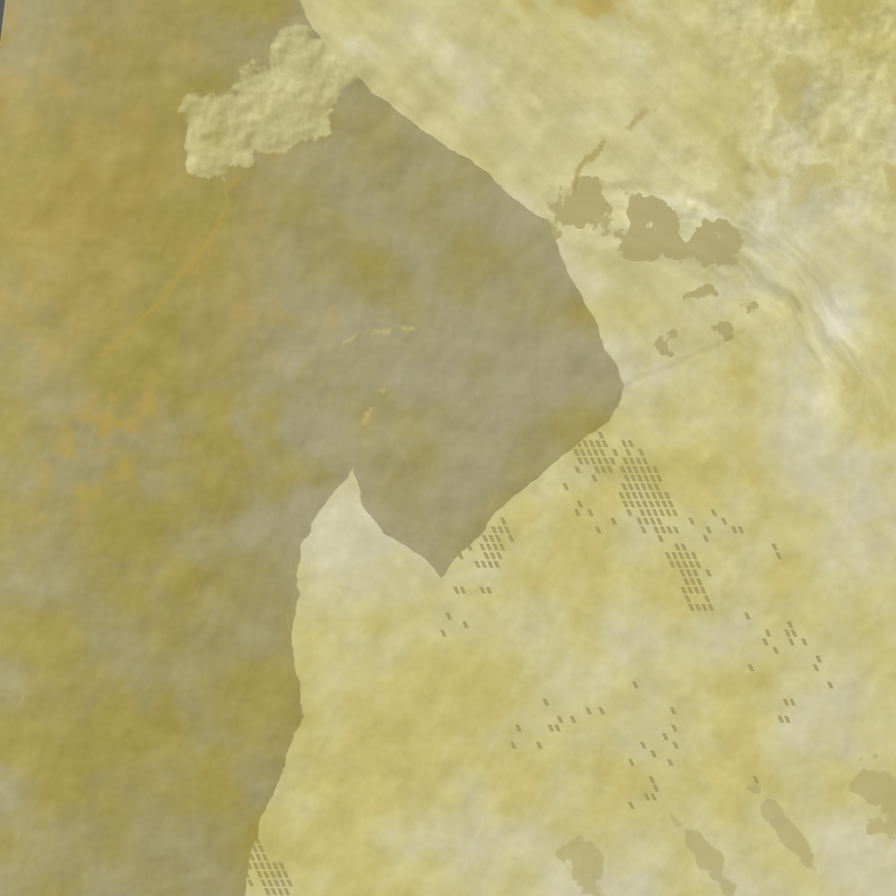
This texture is drawn by a WebGL 1 fragment shader. Its source:

```glsl
precision highp float;
// Weathered pale-yellow rock: a sunlit face cut by a broad cast shadow.
// Ramps over height outline the shadow; value noise gives mottling and relief,
// and a sheared, hashed grid scatters the dashes.
uniform vec2 u_resolution;

const vec3 LIT_WARM = vec3(.77, .725, .455);
const vec3 LIT_BASE = vec3(.785, .755, .535);
const vec3 LIT_PALE = vec3(.8, .775, .635);
const vec3 SHADE_WARM = vec3(.635, .585, .315);
const vec3 SHADE_BASE = vec3(.625, .585, .38);
const vec3 SHADE_GREY = vec3(.645, .615, .475);
const vec3 OCHRE = vec3(.69, .59, .27);
const vec3 CORNER = vec3(.36, .36, .37);
const vec2 DASH_GRID = vec2(138., 104.);
const float DASH_SHEAR = .45;
const float EDGE_SOFT = .0014;
const float EDGE_ROUGH = .012;

float hash(vec2 p) { return fract(sin(dot(p, vec2(127.1, 311.7))) * 43758.5453); }

float noise(vec2 p) {
  vec2 i = floor(p), f = fract(p);
  f *= f * (3. - 2. * f);
  return mix(mix(hash(i), hash(i + vec2(1, 0)), f.x),
    mix(hash(i + vec2(0, 1)), hash(i + 1.), f.x), f.y);
}

float fbm(vec2 p) {
  float sum = 0., amp = .516;
  for (int i = 0; i < 5; i++) {
    sum += amp * noise(p);
    p = mat2(1.6, 1.2, -1.2, 1.6) * p + 7.3;
    amp *= .5;
  }
  return sum;
}

float ramp(float a, float b, float y) { return clamp((y - a) / (b - a), 0., 1.); }

// 1 at the centre, 0 on the rim of a turned ellipse
float blob(vec2 p, float x, float y, float rx, float ry, float angle) {
  vec2 d = p - vec2(x, y);
  float c = cos(angle), s = sin(angle);
  return 1. - length(vec2(c * d.x + s * d.y, c * d.y - s * d.x) / vec2(rx, ry));
}

float stroke(vec2 p, float ax, float ay, float bx, float by) {
  vec2 a = vec2(ax, ay), ab = vec2(bx, by) - a;
  float t = clamp(dot(p - a, ab) / dot(ab, ab), 0., 1.);
  return 1. - smoothstep(.001, .005, length(p - a - ab * t));
}

// Distance across the shadow outline, positive in the shade
float shadowSide(vec2 p) {
  float y = p.y;
  float right = .492 + .081 * ramp(.355, .447, y) + .107 * ramp(.447, .529, y)
    + .017 * ramp(.529, .573, y) - .065 * ramp(.573, .7, y) - .02 * ramp(.7, .753, y)
    - .085 * ramp(.753, .818, y) - .11 * ramp(.818, .896, y)
    - .059 * ramp(.896, .954, y) - .026 * ramp(.954, 1., y) - .5 * max(.355 - y, 0.);
  float left = .273 + .016 * ramp(0., .082, y) + .047 * ramp(.082, .199, y)
    - .01 * ramp(.199, .284, y) + .01 * ramp(.284, .395, y)
    + .022 * ramp(.395, .434, y) + .037 * ramp(.434, .479, y);
  float notch = .492 - .017 * ramp(.355, .378, y) - .045 * ramp(.378, .408, y)
    - .029 * ramp(.408, .447, y) - .006 * ramp(.447, .479, y) - 3. * max(y - .479, 0.);
  return max(min(left, right) - p.x, min(right - p.x, p.x - notch));
}

// Short slanted dashes gathered in clusters
float dashes(vec2 p) {
  vec2 g = vec2(p.x + DASH_SHEAR * p.y, p.y) * DASH_GRID;
  vec2 id = floor(g), f = abs(fract(g) - .5), c = (id + .5) / DASH_GRID;
  c.x -= DASH_SHEAR * c.y;
  float d = max(blob(c, .717, .452, .075, .036, -1.1), blob(c, .768, .362, .06, .022, -1.1));
  d = max(d, max(blob(c, .66, .497, .045, .026, -.9), blob(c, .553, .395, .038, .02, 1.2)));
  d = max(d, blob(c, .3, .025, .07, .028, -.9));
  d = max(d, .12 * step(0., blob(c, .73, .28, .25, .18, -.3)) * smoothstep(.6, .8, noise(c * 24.)));
  return step(hash(id) + .03, min(d * 1.7, 1.))
    * (1. - smoothstep(.18, .4, f.x)) * (1. - smoothstep(.3, .5, f.y));
}

void main() {
  vec2 p = gl_FragCoord.xy / u_resolution;
  float mottle = fbm(p * 17. + 11.), grain = fbm(p * 42.), chip = fbm(p * 26. + 5.);
  float relief = chip - fbm((p + vec2(-.004, .005)) * 26. + 5.);
  float tone = .5 * fbm(p * 5. + 3.) + .5 * mottle;
  vec2 w = p + EDGE_ROUGH * (vec2(grain, mottle) - .5), v = p + .03 * (vec2(chip, grain) - .5);

  // Sunlit face, streaked above, rocky at upper right
  vec3 lit = mix(LIT_WARM, LIT_BASE, smoothstep(.34, .52, tone));
  lit = mix(lit, LIT_PALE, smoothstep(.48, .68, tone - .08 * smoothstep(.6, .9, p.y)));
  float rocky = smoothstep(.7, .85, p.x + .3 * (mottle - .5)) * smoothstep(.68, .84, p.y);
  float streak = fbm(vec2(14. * (p.x - p.y), 60. * (p.x + p.y)));
  lit += relief * (.15 + .35 * rocky) + .08 * (grain - .5) + .1 * p.y * (streak - .5);
  lit = mix(lit, SHADE_WARM + .06, .6 * rocky * smoothstep(.54, .64, chip));
  lit = mix(lit, OCHRE, .6 * smoothstep(0., .6, blob(w, .655, 1., .08, .04, 0.) + 2. * (chip - .5)));

  // Folds bending around the right shoulder
  vec2 arc = p - vec2(.677, .479);
  float r = length(arc), turn = atan(arc.y, arc.x);
  float fold = smoothstep(.21, .27, r) * (1. - smoothstep(.3, .36, r))
    * smoothstep(-.1, .4, turn) * (1. - smoothstep(1.5, 2.1, turn));
  lit += fold * (.24 * fbm(vec2(r * 75. + 3. * mottle, turn * 4.)) - vec3(.095, .09, .06));

  // Half-shaded hollows, gullies, cracks and dashes
  float hollow = max(blob(w, .715, .745, .1, .045, -.25),
    max(blob(w, .791, .655, .036, .028, -.6), blob(w, .757, .618, .03, .02, .3)));
  float gully = max(max(blob(w, .875, .08, .06, .01, -.95), blob(w, .78, .055, .065, .011, -.85)),
    max(blob(w, .655, .04, .04, .017, -1.1), blob(w, .995, .1, .05, .022, -1.)));
  float cut = max(smoothstep(0., .12, min(hollow, .3) + 2.6 * (chip - .54)),
    .7 * smoothstep(0., .4, gully + 3. * (grain - .5)));
  lit = mix(lit, SHADE_BASE + .04, .8 * cut);
  float crack = max(stroke(v, .74, .895, .65, .815), stroke(v, .65, .815, .635, .755));
  lit = mix(lit, SHADE_WARM, .6 * crack * smoothstep(.4, .55, mottle));
  lit -= .03 * stroke(w, .697, .573, .83, .628);
  lit = mix(lit, SHADE_BASE - .02, .75 * dashes(p));

  // Shaded face: ochre at upper left, greyer in the middle
  float stain = blob(p, .08, .78, .24, .26, .6), haze = max(blob(p, .27, .52, .28, .15, .3), 0.);
  vec3 shade = mix(SHADE_WARM, SHADE_BASE, smoothstep(.3, .5, tone));
  shade = mix(shade, SHADE_GREY, smoothstep(.42, .68, tone + .14 * haze));
  shade = mix(shade, OCHRE, .55 * smoothstep(.2, 1., stain + 2.2 * (mottle - .45)));
  shade += .15 * relief + .06 * (grain - .5) + .03 * (1. - smoothstep(0., .12, p.x));
  float vein = max(stroke(v, .265, .8, .2, .68), stroke(v, .2, .68, .11, .605));
  float flecks = smoothstep(0., .5, blob(p, .115, .505, .14, .06, .85)) * smoothstep(.5, .6, grain);
  shade = mix(shade, OCHRE + .02, .5 * max(vein, flecks));
  float glint = max(stroke(v, .39, .625, .467, .635), stroke(v, .422, .565, .405, .535));
  shade = mix(shade, LIT_WARM, .55 * glint * smoothstep(.4, .5, grain));

  // Cast shadow, one sunlit outcrop, dark corner sliver
  float side = smoothstep(-EDGE_SOFT, EDGE_SOFT, shadowSide(w));
  float outcrop = max(blob(w, .315, .895, .1, .052, .85), blob(w, .24, .845, .04, .042, .4));
  float lump = smoothstep(-.02, .1, outcrop + 1.5 * (chip - .5));
  vec3 color = mix(lit, mix(shade, LIT_BASE - .03 + .7 * relief, .85 * lump), side);
  color = mix(color, CORNER, smoothstep(-.001, .001, (p.y - .953) * .12 - p.x));
  gl_FragColor = vec4(color, 1.);
}
```
